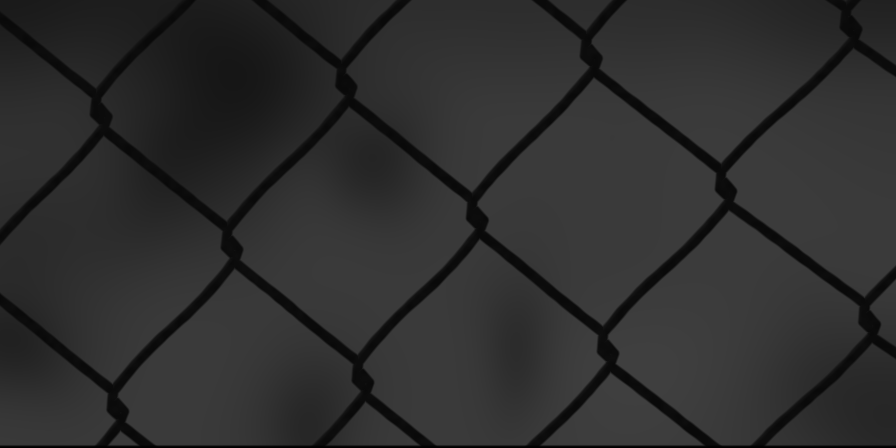
Write a WebGL 1 fragment shader that draws this pattern.

```glsl
precision highp float;
// Dark chain-link fence with hooked wire joints before a blurred grey backdrop.
uniform vec2 u_resolution;

const float WIRE_RADIUS = 0.0112;

float hash(vec2 p) {
  return fract(sin(dot(p, vec2(41.3, 289.1))) * 4375.85);
}

float noise(vec2 p) {
  vec2 i = floor(p), f = fract(p);
  f = f * f * (3.0 - 2.0 * f);
  return mix(mix(hash(i), hash(i + vec2(1, 0)), f.x),
             mix(hash(i + vec2(0, 1)), hash(i + vec2(1, 1)), f.x), f.y);
}

// Soft out-of-focus spot
float blob(vec2 p, vec2 centre, vec2 radius) {
  vec2 q = (p - centre) / radius;
  return exp(-dot(q, q));
}

// Joint position on the slanted lattice, stretched towards the right
vec2 joint(vec2 cell) {
  float x = 0.224 + 0.547 * cell.x + 0.292 * cell.y;
  float stretch = max(x - 1.33, 0.0);
  return vec2(x + 0.113 * stretch * stretch,
              0.75 + 0.065 * cell.x - 0.297 * cell.y);
}

// Wire from a to b with a slight S-bend: distance and offset towards the light
vec2 strand(vec2 p, vec2 a, vec2 b, float bend) {
  vec2 ab = b - a;
  float t = clamp(dot(p - a, ab) / dot(ab, ab), 0.0, 1.0);
  vec2 normal = vec2(-ab.y, ab.x) / length(ab);
  vec2 q = p - mix(a, b, t) - normal * bend * sin(6.2832 * t);
  return vec2(length(q), dot(q, vec2(-0.5, 0.86)));
}

vec2 nearest(vec2 a, vec2 b) {
  return a.x < b.x ? a : b;
}

// Two interlocked hooks, drawn around the joint centre
vec2 hooks(vec2 p) {
  vec2 upper = nearest(strand(p, vec2(-0.008, 0.036), vec2(-0.012, -0.004), 0.0),
                       strand(p, vec2(-0.012, -0.004), vec2(0.006, -0.021), 0.0));
  vec2 lower = nearest(strand(p, vec2(0.006, -0.037), vec2(0.016, -0.010), 0.0),
                       strand(p, vec2(0.016, -0.010), vec2(-0.003, 0.012), 0.0));
  return nearest(upper, lower);
}

vec2 fence(vec2 p) {
  vec2 wire = vec2(1.0, 0.0);
  vec2 top = vec2(-0.008, 0.036), bottom = vec2(0.006, -0.037);
  for (int row = -1; row <= 2; row++) {
    for (int col = -1; col <= 4; col++) {
      vec2 cell = vec2(float(col), float(row));
      vec2 centre = joint(cell);
      vec2 start = centre + bottom;
      float bend = 0.003 * hash(cell + 7.0);
      wire = nearest(wire, hooks(p - centre));
      wire = nearest(wire, strand(p, start, joint(cell + vec2(0, 1)) + top, bend - 0.001));
      wire = nearest(wire, strand(p, start, joint(cell + vec2(-1, 1)) + top, bend + 0.003));
    }
  }
  return wire;
}

float backdrop(vec2 p) {
  p += 0.06 * (vec2(noise(p * 5.0), noise(p * 5.0 + 19.0)) - 0.5);
  float grey = 0.232 + 0.014 * (noise(p * 3.0) - 0.5);
  // Shadowed upper edge and corners
  grey -= 0.055 * smoothstep(0.72, 1.05, p.y);
  grey -= 0.080 * blob(p, vec2(0.0, 1.0), vec2(0.45, 0.35));
  grey -= 0.050 * blob(p, vec2(2.0, 1.0), vec2(0.40, 0.30));
  grey -= 0.085 * blob(p, vec2(1.96, 0.08), vec2(0.24, 0.20));
  grey -= 0.090 * blob(p, vec2(0.0, 0.23), vec2(0.18, 0.13));
  // Dark blurred shapes
  grey -= 0.115 * blob(p, vec2(0.54, 0.80), vec2(0.21, 0.20));
  grey -= 0.075 * blob(p, vec2(0.40, 0.58), vec2(0.17, 0.18));
  grey -= 0.050 * blob(p, vec2(0.05, 0.46), vec2(0.25, 0.16));
  grey -= 0.080 * blob(p, vec2(0.84, 0.65), vec2(0.12, 0.14));
  grey -= 0.085 * blob(p, vec2(0.68, 0.06), vec2(0.13, 0.16));
  grey -= 0.060 * blob(p, vec2(1.16, 0.22), vec2(0.08, 0.17));
  // Pale blurred shape
  grey += 0.018 * blob(p, vec2(1.45, 0.20), vec2(0.25, 0.14));
  return max(grey, 0.045);
}

void main() {
  vec2 p = gl_FragCoord.xy / u_resolution.y;
  float soft = 0.75 / u_resolution.y + 0.0015;

  vec2 wire = fence(p);
  float radius = WIRE_RADIUS + 0.0016 * (noise(p * 45.0) - 0.5);
  float cover = 1.0 - smoothstep(-soft, soft, wire.x - radius);

  // Worn dark coating with a faint sheen on the lit side
  float sheen = smoothstep(0.1, 0.9, wire.y / WIRE_RADIUS);
  float metal = 0.042 + 0.035 * sheen + 0.018 * (noise(p * 70.0) - 0.5);

  float grey = mix(backdrop(p), metal, cover);
  // Thin black lower border
  grey *= smoothstep(0.002, 0.002 + 2.0 * soft, p.y);
  gl_FragColor = vec4(vec3(grey), 1.0);
}
```
